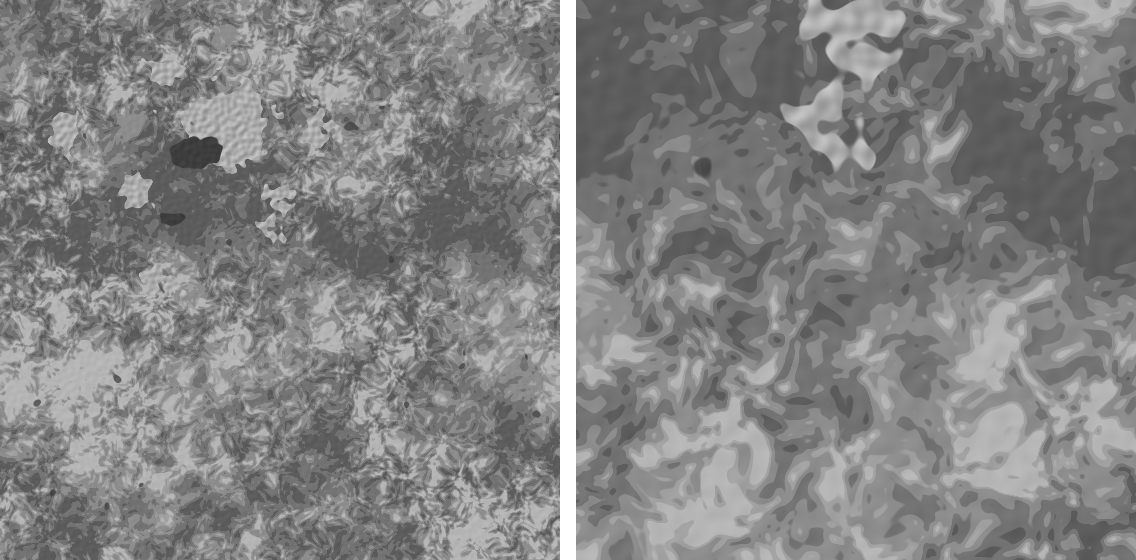
Left, the full canvas; right, a detail of the centre.
Give the GLSL for this texture, as a WebGL 1 fragment shader.

```glsl
precision highp float;
// Weathered grey stone: wrapped gradient noise in octaves is cut into flat tones,
// with diagonal streaks, smooth plates, crumbly pale lichen and dark pits on top.
// Every noise lattice and scatter grid repeats a whole number of times, so it tiles.
uniform vec2 u_resolution;

const float TAU = 6.2831853;
const float NOISE_DEVIATION = 0.215;

float hash(vec2 cell, float seed) {
  vec3 q = fract(vec3(cell.xyx + seed * 17.3) * vec3(0.1031, 0.1030, 0.0973));
  q += dot(q, q.yzx + 33.33);
  return fract((q.x + q.y) * q.z);
}

// Slope of a random unit gradient at a wrapped lattice corner.
float corner(vec2 cell, vec2 offset, vec2 period, float seed) {
  float angle = TAU * hash(mod(cell, period), seed);
  return dot(vec2(cos(angle), sin(angle)), offset);
}

float gradientNoise(vec2 p, vec2 period, float seed) {
  vec2 cell = floor(p);
  vec2 f = p - cell;
  vec2 w = f * f * f * (f * (f * 6.0 - 15.0) + 10.0);
  vec2 e = vec2(1.0, 0.0);
  float low = mix(corner(cell, f, period, seed),
                  corner(cell + e.xy, f - e.xy, period, seed), w.x);
  float high = mix(corner(cell + e.yx, f - e.yx, period, seed),
                   corner(cell + e.xx, f - e.xx, period, seed), w.x);
  return mix(low, high, w.y);
}

// Noise with a standard deviation near one.
float tileNoise(vec2 uv, float repeats, float seed) {
  return gradientNoise(uv * repeats, vec2(repeats), seed) / NOISE_DEVIATION;
}

// The integer shear stretches grains toward the upper right and still wraps.
float streakNoise(vec2 uv, float along, float across, float seed) {
  vec2 p = vec2(along * (uv.x + uv.y), across * (uv.y - uv.x));
  return gradientNoise(p, vec2(along, across), seed) / NOISE_DEVIATION;
}

vec2 wrappedOffset(vec2 uv, vec2 centre) {
  return fract(uv - centre + 0.5) - 0.5;
}

float softSpot(vec2 uv, vec2 centre, float radius) {
  vec2 d = wrappedOffset(uv, centre) / radius;
  return exp(-dot(d, d));
}

// Depth inside the nearest of many scattered discs, in cell units.
float scatterDepth(vec2 uv, float cells, float density, float radius, float seed) {
  vec2 p = uv * cells;
  float depth = -1.0;
  for (int y = -1; y <= 1; y++) {
    for (int x = -1; x <= 1; x++) {
      vec2 cell = floor(p) + vec2(float(x), float(y));
      vec2 id = mod(cell, cells);
      vec2 centre = cell + vec2(hash(id, seed), hash(id, seed + 1.0));
      float size = radius * mix(0.5, 1.0, hash(id, seed + 2.0));
      float present = step(hash(id, seed + 3.0), density);
      depth = max(depth, mix(-1.0, size - length(p - centre), present));
    }
  }
  return depth;
}

// Lichen rosettes spiral out from one colony; the first is the largest.
float colonyDepth(vec2 uv, vec2 heart) {
  float depth = -1.0;
  for (int i = 0; i < 7; i++) {
    float n = float(i);
    float angle = 1.0 + 2.4 * n;
    vec2 centre = heart + (0.1 + 0.025 * n) * vec2(cos(angle), sin(angle));
    float radius = mix(0.028, 0.078, step(n, 0.5));
    depth = max(depth, radius - length(wrappedOffset(uv, centre)));
  }
  return depth;
}

float stoneTone(vec2 uv, float roughness) {
  float tone = 0.3 * streakNoise(uv, 20.0, 56.0, 3.0);
  float repeats = 4.0;
  for (int i = 0; i < 6; i++) {
    float weight = 0.37 * mix(1.0, roughness, step(2.5, float(i)));
    tone += weight * tileNoise(uv, repeats, 5.0 + float(i));
    repeats *= 2.0;
  }
  tone += 0.9 * softSpot(uv, vec2(0.18, 0.30), 0.19);
  tone += 0.8 * softSpot(uv, vec2(0.88, 0.40), 0.10);
  tone -= 0.7 * softSpot(uv, vec2(0.27, 0.66), 0.16);
  return tone - 0.8 * softSpot(uv, vec2(0.80, 0.65), 0.14);
}

float toneStep(float tone, float level) {
  return smoothstep(level - 0.1, level + 0.1, tone);
}

float stoneGrey(float tone) {
  float grey = mix(0.36, 0.45, toneStep(tone, -0.95));
  grey = mix(grey, 0.55, toneStep(tone, 0.07));
  grey = mix(grey, 0.63, toneStep(tone, 0.90));
  return mix(grey, 0.71, toneStep(tone, 1.33));
}

void main() {
  vec2 uv = gl_FragCoord.xy / u_resolution;
  vec2 warp = vec2(tileNoise(uv, 24.0, 20.0), tileNoise(uv, 24.0, 21.0));
  vec2 bent = uv + 0.004 * warp;
  float ragged = 0.012 * tileNoise(uv, 22.0, 22.0) + 0.007 * tileNoise(uv, 60.0, 23.0);
  vec2 lightShift = vec2(-0.004, 0.004);
  float relief = tileNoise(uv, 96.0, 24.0) - tileNoise(uv + lightShift, 96.0, 24.0);

  // Stone, calmer in some places and around the lower edge of the colony.
  float roughness = clamp(1.0 + 0.3 * tileNoise(uv, 5.0, 25.0), 0.4, 1.5);
  roughness *= 1.0 - 0.65 * softSpot(uv, vec2(0.35, 0.58), 0.08);
  float tone = stoneTone(bent, roughness);
  float plate = scatterDepth(bent, 10.0, 0.16, 0.27, 30.0) + 3.0 * ragged;
  tone = mix(tone, 0.55 + 0.2 * tone, 0.8 * smoothstep(0.0, 0.04, plate));
  float grey = stoneGrey(tone) + 0.007 * relief;

  // Crumbly lichen.
  float lichen = smoothstep(-0.002, 0.002, colonyDepth(uv, vec2(0.36, 0.69)) + ragged);
  grey = mix(grey, 0.67 + 0.035 * relief, lichen);

  // Two hollows beside the colony, then small scattered pits.
  float hollow = -1.0;
  for (int i = 0; i < 2; i++) {
    float n = float(i);
    vec2 d = wrappedOffset(uv, mix(vec2(0.305, 0.61), vec2(0.345, 0.725), n));
    hollow = max(hollow, mix(0.018, 0.045, n) - length(d * vec2(1.0, 1.6)));
  }
  float pits = scatterDepth(bent, 14.0, 0.12, 0.09, 40.0) / 14.0;
  float dark = smoothstep(-0.002, 0.002, hollow + 0.4 * ragged);
  dark = max(dark, 0.75 * smoothstep(-0.001, 0.002, pits + 0.15 * ragged));
  grey = mix(grey, 0.24 + 0.008 * relief, dark);

  gl_FragColor = vec4(vec3(grey), 1.0);
}
```
